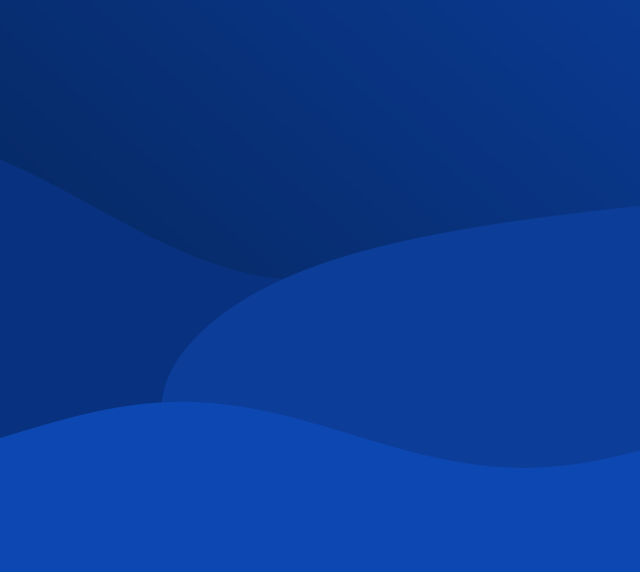
A Shadertoy shader for this background:

```glsl
// Layered blue hills under a diagonal night-sky gradient.
// Each layer is an implicit function, positive inside its shape; layers are
// painted back to front with edges softened by screen-space derivatives.

#define SKY_DARK   vec3(0.025, 0.168, 0.412)
#define SKY_LIGHT  vec3(0.040, 0.224, 0.566)
#define SLOPE_BLUE vec3(0.031, 0.196, 0.502)
#define DOME_BLUE  vec3(0.047, 0.240, 0.600)
#define WAVE_BLUE  vec3(0.050, 0.280, 0.700)

const float PI = 3.14159265;

// Antialiased coverage of the region where the field is positive
float coverage(float field) {
    return clamp(0.5 + field / max(fwidth(field), 1e-6), 0.0, 1.0);
}

// Left slope: falls along a sine, then stays level past its trough
float slopeField(vec2 uv) {
    float phase = min(4.7616 * (uv.x - 0.1458), 0.5 * PI);
    return 0.6392 - 0.1283 * sin(phase) - uv.y;
}

// Right dome: a sideways parabola whose upper flank flattens out
float domeField(vec2 uv) {
    float rise = max((uv.y - 0.2857) / 0.3542, 0.0);
    float edge = 0.2526 + rise * rise * (0.4306 + 0.3168 * pow(rise, 5.0));
    return uv.x - edge;
}

// Foreground wave: a single cosine swell
float waveField(vec2 uv) {
    return 0.2398 + 0.0576 * cos(PI * (uv.x - 0.2839) / 0.5339) - uv.y;
}

void mainImage(out vec4 fragColor, in vec2 fragCoord) {
    vec2 uv = fragCoord / iResolution.xy;

    // Sky brightens towards the upper right corner
    float diagonal = clamp((uv.x + uv.y - 0.72) / 1.28, 0.0, 1.0);
    vec3 color = mix(SKY_DARK, SKY_LIGHT, diagonal);

    // Hills, back to front
    color = mix(color, SLOPE_BLUE, coverage(slopeField(uv)));
    color = mix(color, DOME_BLUE, coverage(domeField(uv)));
    color = mix(color, WAVE_BLUE, coverage(waveField(uv)));

    fragColor = vec4(color, 1.0);
}
```
